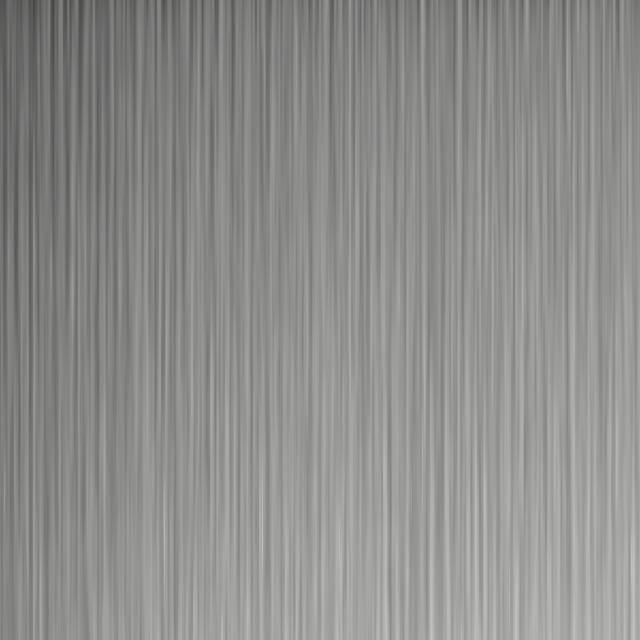
Reproduce this texture procedurally as a WebGL 2 fragment shader.

```glsl
#version 300 es
precision highp float;
// Brushed metal sheet: fine vertical streaks over a soft diagonal sheen.

#define CORNER_TONE 0.382   // grey of the upper left corner
#define SHEEN_ACROSS 0.145  // brightening from left to right
#define SHEEN_DOWN 0.15     // brightening from top to bottom
#define FINE_COLUMNS 300.0  // hair-thin strokes across the canvas
#define MID_COLUMNS 190.0
#define FINE_AMOUNT 0.13
#define MID_AMOUNT 0.055
#define GRAIN_AMOUNT 0.05
#define GLINT_AMOUNT 0.10
#define EDGE_SHADE 0.03     // extra darkness along the top edge
#define EVENNESS 0.25       // how far neighbours cancel wide bands

uniform vec2 u_resolution;
out vec4 fragColor;

// Integer hash of a column, a row and a layer, mapped to 0..1
float hash(uint column, uint row, uint layer) {
    uint h = column * 1597334673u ^ row * 3812015801u ^ layer * 2798796415u;
    h = (h ^ (h >> 16)) * 2146121005u;
    h = (h ^ (h >> 15)) * 2221713035u;
    h ^= h >> 16;
    return float(h >> 8) / 16777216.0;
}

// Tone along one column; each column has its own vertical offset
float strand(uint column, float y, uint layer) {
    float shifted = y + 16.0 * hash(column, 977u, layer);
    uint row = uint(floor(shifted));
    float blend = smoothstep(0.0, 1.0, fract(shifted));
    return mix(hash(column, row, layer), hash(column, row + 1u, layer), blend);
}

// Stretched noise: many narrow columns, few segments down their length
float streaks(vec2 uv, float columns, float segments, uint layer) {
    float x = uv.x * columns + 4.0;
    uint column = uint(floor(x));
    float y = uv.y * segments;
    float blend = smoothstep(0.0, 1.0, fract(x));
    return mix(strand(column, y, layer), strand(column + 1u, y, layer), blend);
}

// Streaks around zero, less the tone of their neighbours two columns away
float evenStreaks(vec2 uv, float columns, float segments, uint layer) {
    vec2 reach = vec2(2.0 / columns, 0.0);
    float sides = streaks(uv - reach, columns, segments, layer)
        + streaks(uv + reach, columns, segments, layer) - 1.0;
    return streaks(uv, columns, segments, layer) - 0.5 - EVENNESS * sides;
}

void main() {
    vec2 uv = gl_FragCoord.xy / u_resolution;
    float depth = 1.0 - uv.y;

    // Broad sheen, levelling off toward the right
    float tone = CORNER_TONE
        + SHEEN_ACROSS * (1.0 - exp(-3.0 * uv.x))
        + SHEEN_DOWN * depth;

    // Brush strokes of several widths and lengths
    float strokes = FINE_AMOUNT * evenStreaks(uv, FINE_COLUMNS, 3.2, 1u)
        + MID_AMOUNT * evenStreaks(uv, MID_COLUMNS, 2.4, 2u)
        + GRAIN_AMOUNT * (streaks(uv, FINE_COLUMNS * 1.2, 13.0, 4u) - 0.5);

    // Stronger, darker strokes where the sheet meets its top edge
    float edge = exp(-depth * 22.0);
    tone += strokes * (1.0 + 0.5 * edge) - EDGE_SHADE * edge;

    // Sparse bright scratches, clearer in the lit lower part
    float glint = smoothstep(0.9, 1.0, streaks(uv, FINE_COLUMNS, 3.0, 5u));
    tone += GLINT_AMOUNT * glint * mix(0.2, 1.0, depth);

    fragColor = vec4(clamp(tone * vec3(1.0, 1.0, 0.995), 0.0, 1.0), 1.0);
}
```
